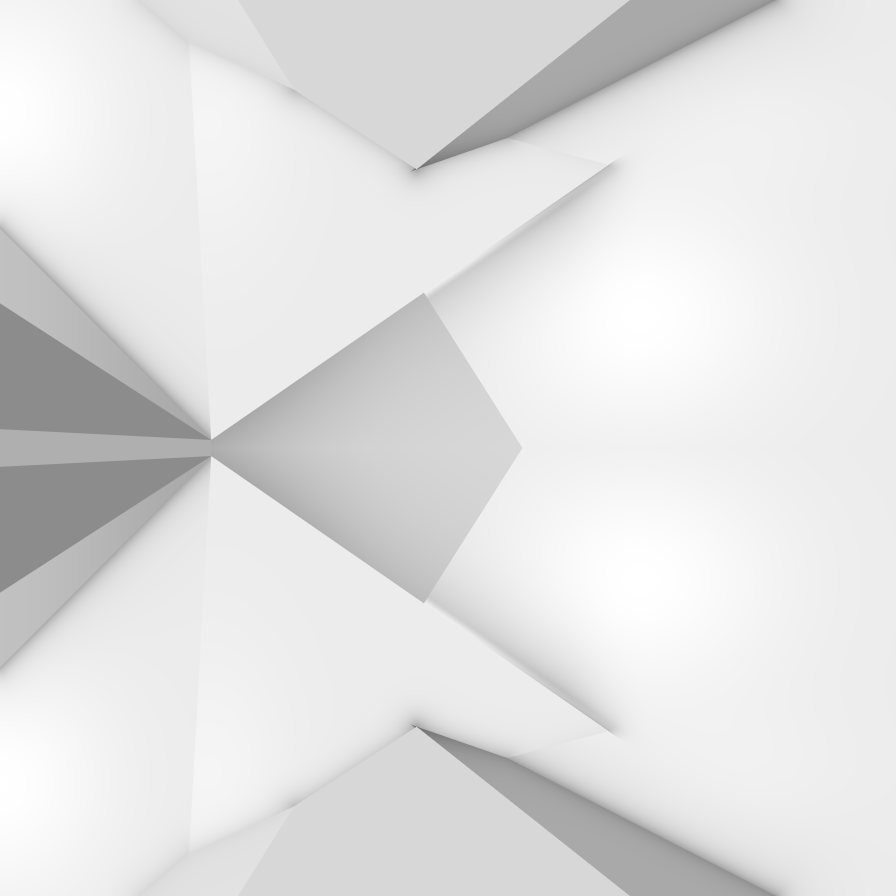
Write a Shadertoy shader that draws this background.

```glsl
// Mirrored folded-paper panels in pale grey, with soft glows and creased shadows.

#define LIGHT_GREY 0.925
#define TOP_GREY 0.845
#define FLAP_GREY 0.885
#define RIDGE_GREY 0.665
#define BAND_GREY 0.755
#define DARK_GREY 0.55
#define SPINE_GREY 0.685
#define KITE_GREY 0.85

// Corners of the upper half: x across, y away from the mirror axis
const vec2 HUB = vec2(0.2357, 0.009);
const vec2 WING_TIP = vec2(0.679, 0.316);
const vec2 NOTCH = vec2(0.465, 0.311);
const vec2 JOINT = vec2(0.566, 0.346);
const vec2 CREASE = vec2(0.328, 0.400);
const vec2 FOLD_TOP = vec2(0.211, 0.453);
const vec2 FLAP_END = vec2(0.156, 0.5);
const vec2 FLAP_TOP = vec2(0.2656, 0.5);
const vec2 RIDGE_TOP = vec2(0.703, 0.5);
const vec2 RIDGE_END = vec2(0.866, 0.5);
const vec2 KITE_SIDE = vec2(0.474, 0.172);
const vec2 KITE_TIP = vec2(0.583, 0.0);

// Signed distance to the line a-b, positive on its left
float leftOf(vec2 p, vec2 a, vec2 b) {
    vec2 d = normalize(b - a);
    return d.x * (p.y - a.y) - d.y * (p.x - a.x);
}

float segmentDistance(vec2 p, vec2 a, vec2 b) {
    vec2 d = b - a;
    return length(p - a - d * clamp(dot(p - a, d) / dot(d, d), 0.0, 1.0));
}

// Shadow that fades away from the segment a-b
float shadow(vec2 p, vec2 a, vec2 b, float width) {
    return exp(-segmentDistance(p, a, b) / width);
}

float glow(vec2 p, vec2 centre, vec2 size) {
    vec2 d = (p - centre) / size;
    return exp(-dot(d, d));
}

// Smooth-edged coverage from a signed distance
float cover(float d) {
    return clamp(d * iResolution.y + 0.5, 0.0, 1.0);
}

float backdropShade(vec2 p) {
    float shade = LIGHT_GREY + 0.075 * glow(p, vec2(0.71, 0.148), vec2(0.16, 0.13));
    float below = smoothstep(0.0, 0.01, -leftOf(p, HUB, WING_TIP));
    float nearTip = smoothstep(0.5, 0.66, p.x);
    shade -= below * 0.17 * shadow(p, HUB, WING_TIP, 0.04) * smoothstep(0.73, 0.62, p.x);
    shade -= 0.22 * nearTip * shadow(p, HUB, WING_TIP, 0.007)
           * cover(-leftOf(p, HUB, WING_TIP));
    shade -= 0.22 * shadow(p, JOINT, RIDGE_END, 0.009);
    shade -= 0.07 * shadow(p, JOINT, RIDGE_END, 0.04);
    return shade + 0.02 * glow(p, vec2(0.82, 0.36), vec2(0.13, 0.08));
}

float wingShade(vec2 p) {
    float shade = LIGHT_GREY + 0.035 * glow(p, vec2(0.235, 0.37), vec2(0.09, 0.16));
    shade -= 0.09 * shadow(p, FOLD_TOP, CREASE, 0.012);
    shade -= 0.12 * shadow(p, CREASE, NOTCH, 0.011);
    shade -= 0.18 * shadow(p, NOTCH, JOINT, 0.010);
    return shade - 0.03 * shadow(p, JOINT, WING_TIP, 0.012);
}

float panelShade(vec2 p) {
    float shade = LIGHT_GREY + 0.075 * glow(p, vec2(0.0, 0.37), vec2(0.12, 0.14));
    shade -= 0.22 * shadow(p, vec2(0.0, 0.245), HUB, 0.008);
    shade -= 0.06 * shadow(p, vec2(0.0, 0.245), HUB, 0.035);
    return shade - 0.09 * shadow(p, FLAP_END, FOLD_TOP, 0.014);
}

void mainImage(out vec4 fragColor, in vec2 fragCoord) {
    vec2 uv = fragCoord / iResolution.xy;
    vec2 p = vec2(uv.x, abs(uv.y - 0.5));
    float wingEdge = leftOf(p, HUB, WING_TIP);

    float shade = backdropShade(p);

    // Central kite, darkest beneath the wings
    float kiteDepth = mix(0.19, 0.12, smoothstep(0.25, 0.47, p.x));
    float kite = KITE_GREY - kiteDepth * exp(-max(-wingEdge, 0.0) / 0.07);
    shade = mix(shade, kite, cover(leftOf(p, KITE_TIP, KITE_SIDE)));

    // Wing and left panel, parted by a fold
    float wing = min(wingEdge, max(-leftOf(p, JOINT, WING_TIP), 0.5 - p.x));
    shade = mix(shade, wingShade(p), cover(wing));
    float leftOfFold = leftOf(p, HUB, FOLD_TOP);
    shade = mix(shade, panelShade(p), cover(leftOfFold));

    // Fan of strips that meet at the hub
    float behindHub = HUB.x - p.x;
    float band = BAND_GREY - 0.09 * smoothstep(0.0, HUB.x, p.x);
    shade = mix(shade, band, cover(min(behindHub, -leftOf(p, vec2(0.0, 0.245), HUB))));
    shade = mix(shade, DARK_GREY, cover(min(behindHub, -leftOf(p, vec2(0.0, 0.1615), HUB))));
    shade = mix(shade, SPINE_GREY, cover(min(behindHub, -leftOf(p, vec2(0.0, 0.021), HUB))));

    // Ridge, top plate and flap
    float ridgeSide = -leftOf(p, NOTCH, RIDGE_TOP);
    float ridge = min(leftOf(p, NOTCH, JOINT), leftOf(p, JOINT, RIDGE_END));
    float ridgeTone = RIDGE_GREY - 0.14 * exp(-length(p - NOTCH) / 0.05)
                    - 0.10 * exp(-max(ridge, 0.0) / 0.009);
    shade = mix(shade, ridgeTone, cover(min(ridge, ridgeSide + 0.002)));
    float plate = min(leftOf(p, CREASE, NOTCH), -ridgeSide);
    shade = mix(shade, TOP_GREY, cover(plate));
    float flap = min(leftOf(p, FLAP_END, FOLD_TOP), leftOf(p, FOLD_TOP, CREASE));
    float flapTone = FLAP_GREY - 0.03 * exp(-max(flap, 0.0) / 0.012);
    shade = mix(shade, flapTone, cover(min(flap, leftOf(p, CREASE, FLAP_TOP))));

    fragColor = vec4(vec3(clamp(shade, 0.0, 1.0)), 1.0);
}
```
